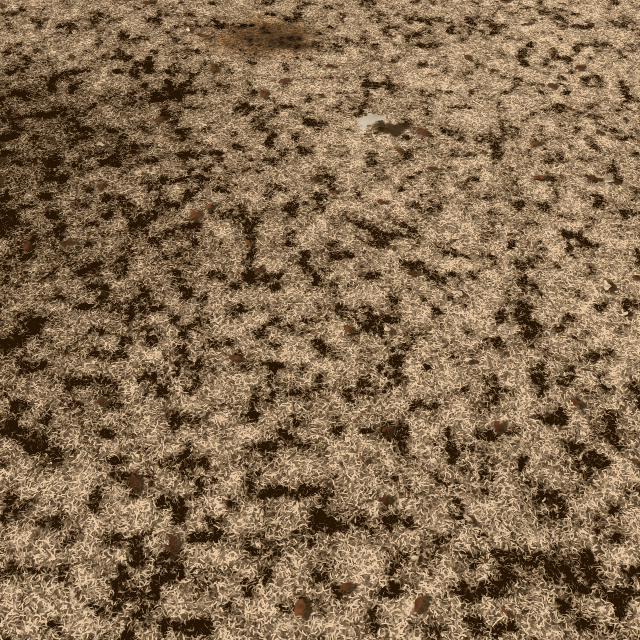
Write a three.js fragment shader that draws this texture.

```glsl
// Dry winter lawn seen at a slant, with leaf litter, a stone and a dead tussock.
varying vec2 vUv;

const vec3 SOIL = vec3(0.22, 0.15, 0.07);
const vec3 STRAW = vec3(0.84, 0.72, 0.58);
const vec3 RUST_LEAF = vec3(0.37, 0.22, 0.12);
const vec3 PALE_LEAF = vec3(0.76, 0.66, 0.54);
const vec3 STONE = vec3(0.80, 0.74, 0.65);
const vec3 TUSSOCK = vec3(0.42, 0.30, 0.18);
const float HORIZON = 2.2;       // height of the vanishing line
const float BLADE_CELL = 0.0095; // spacing of grass blades
const float BLADE_SPREAD = 0.95; // range of blade lightness
const float GRAIN_SIZE = 0.0032; // finest speckle
const float PATCH_SIZE = 0.03;   // largest dark pockets
const float LEAF_CELL = 0.11;
const float LEAF_CHANCE = 0.6;
const float EDGE = 0.0009;       // softness of edges
const int BLADE_LAYERS = 5;

vec3 hash3(vec2 p) {
  vec3 h = fract(p.xyx * vec3(0.1031, 0.1030, 0.0973));
  h += dot(h, h.yxz + 33.33);
  return fract((h.xxy + h.yzz) * h.zyx);
}

float valueNoise(vec2 p) {
  vec2 i = floor(p), f = fract(p);
  f = f * f * (3.0 - 2.0 * f);
  return mix(mix(hash3(i).x, hash3(i + vec2(1, 0)).x, f.x),
             mix(hash3(i + vec2(0, 1)).x, hash3(i + vec2(1, 1)).x, f.x), f.y);
}

float fbm(vec2 p) {
  float sum = 0.0, amp = 0.5;
  for (int i = 0; i < 4; i++) {
    sum += amp * valueNoise(p);
    p = mat2(1.6, 1.2, -1.2, 1.6) * p + 17.3;
    amp *= 0.55;
  }
  return sum;
}

vec2 turn(vec2 p, float a) {
  return vec2(cos(a) * p.x + sin(a) * p.y, cos(a) * p.y - sin(a) * p.x);
}

// Lays one randomly turned, bent blade per cell over the tone.
float layBlades(float tone, vec2 p, float halfLength, float halfWidth,
                float soft, float chance, float lightness, float seed) {
  vec2 cell = floor(p);
  for (int y = -1; y <= 1; y++)
  for (int x = -1; x <= 1; x++) {
    vec2 id = cell + vec2(x, y);
    vec3 h = hash3(id + seed), k = hash3(id + seed + 51.7);
    vec2 d = turn(p - id - h.xy, 6.2832 * h.z);
    d.y += 1.5 * (k.y - 0.5) * d.x * d.x;
    float reach = halfLength * (0.5 + 0.7 * k.y);
    d.x -= clamp(d.x, -reach, reach);
    float cover = 1.0 - smoothstep(halfWidth - soft, halfWidth + soft, length(d));
    tone = mix(tone, lightness + BLADE_SPREAD * (k.x - 0.5), cover * step(k.z, chance));
  }
  return tone;
}

float ellipseMask(vec2 p, vec2 radius, float soft) {
  float d = (length(p / radius) - 1.0) * min(radius.x, radius.y);
  return 1.0 - smoothstep(-soft, soft, d);
}

// Scatters fallen leaves, each with a shadow to its right.
vec3 layLeaves(vec3 color, vec2 ground, float soft) {
  vec2 cell = floor(ground / LEAF_CELL);
  vec2 crumple = vec2(valueNoise(ground * 130.0), valueNoise(ground * 130.0 + 9.0)) - 0.5;
  for (int y = -1; y <= 1; y++)
  for (int x = -1; x <= 1; x++) {
    vec2 id = cell + vec2(x, y);
    vec3 h = hash3(id + 211.0), k = hash3(id + 307.0);
    float present = step(k.x, LEAF_CHANCE);
    vec2 d = ground - (id + h.xy) * LEAF_CELL + 0.009 * crumple;
    vec2 radius = mix(0.004, 0.015, k.y * k.y) * vec2(1.0, 0.5);
    float angle = 6.2832 * h.z;
    float shade = ellipseMask(turn(d - vec2(0.009, -0.005), angle), radius * 1.4, 2.0 * soft);
    color = mix(color, SOIL, 0.8 * shade * present);
    vec3 leaf = mix(RUST_LEAF, PALE_LEAF, step(0.8, k.z)) * (0.8 + 0.4 * h.x + 0.5 * crumple.x);
    color = mix(color, leaf, ellipseMask(turn(d, angle), radius, soft) * present);
  }
  return color;
}

void main() {
  // Ground plane in perspective
  float depth = HORIZON / (HORIZON - vUv.y);
  vec2 ground = vec2((vUv.x - 0.5) * depth, HORIZON * depth) + 3.0;
  float soft = EDGE * depth * sqrt(depth);

  // Grass blades over dark gaps, then a few long straws and speckle
  float tone = 0.1;
  for (int i = 0; i < BLADE_LAYERS; i++) {
    float n = float(i);
    vec2 p = turn(ground, 0.7 * n) / BLADE_CELL + 7.3 * n;
    tone = layBlades(tone, p, 0.45, 0.11, soft / BLADE_CELL, 1.0, 0.52 + 0.05 * n, 31.0 * n);
  }
  tone = layBlades(tone, ground / 0.06, 0.22, 0.016, soft / 0.06, 0.2, 0.85, 400.0);
  tone += 0.3 * (valueNoise(ground / GRAIN_SIZE) - 0.5);

  // Pockets, broad shade and haze
  float pockets = fbm(ground / PATCH_SIZE);
  float broad = fbm(ground * 5.0 + 40.0);
  tone += 1.3 * (pockets - 0.52) - 0.5 * smoothstep(0.45, 0.25, pockets);
  tone += 0.22 * (broad - 0.5);
  tone = mix(tone, 0.62, 0.25 * vUv.y);
  float shadow = 1.0 - smoothstep(0.0, 0.45, vUv.x + 0.2 * (broad - 0.5));
  shadow *= smoothstep(0.2, 0.8, vUv.y) * (1.0 - smoothstep(0.85, 0.93, vUv.y));
  tone += 0.05 + 0.16 * vUv.y * smoothstep(0.2, 0.9, vUv.x) - 0.36 * shadow;
  vec3 color = mix(SOIL, STRAW, clamp(tone, -0.12, 1.12));
  color = layLeaves(color, ground, soft);

  // Tussock and stone, with ragged outlines
  vec2 ragged = vUv + 0.025 * (vec2(pockets, fbm(ground / PATCH_SIZE + 70.0)) - 0.5);
  float clump = ellipseMask(ragged - vec2(0.41, 0.943), vec2(0.085, 0.03), 0.012);
  float underside = ellipseMask(ragged - vec2(0.43, 0.94), vec2(0.06, 0.018), 0.01);
  color = mix(color, TUSSOCK * (0.3 + 1.2 * tone), 0.8 * clump);
  color = mix(color, SOIL, 0.5 * underside);
  color = mix(color, SOIL, 0.85 * ellipseMask(ragged - vec2(0.615, 0.799), vec2(0.028, 0.007), 0.003));
  float stone = ellipseMask(turn(ragged - vec2(0.582, 0.811), 0.25), vec2(0.024, 0.011), EDGE);
  color = mix(color, STONE * (0.75 + 0.4 * pockets), stone);

  gl_FragColor = vec4(color, 1.0);
}
```
